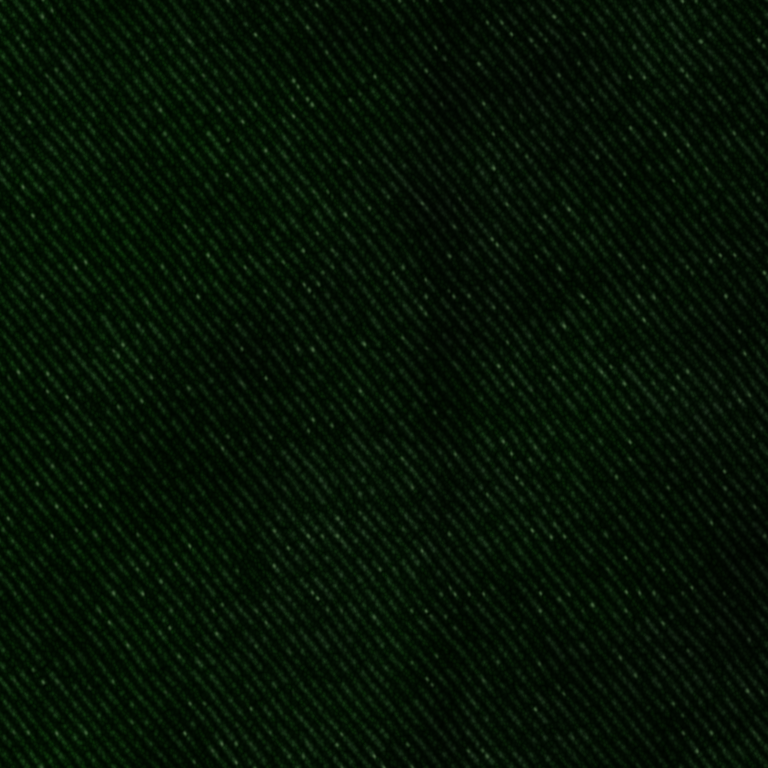
This texture is drawn by a WebGL 1 fragment shader. Its source:

```glsl
precision highp float;
uniform vec2 u_resolution;

const vec2 RIBS = vec2(54.0, 44.0);      // twill ribs across and down
const float STITCHES_PER_RIB = 3.0;      // threads in one twill repeat
const float RIB_WAVER = 0.4;             // sideways drift, in threads
const float STITCH_JITTER = 0.5;         // uneven start of each rib
const float BEAD_DEPTH = 0.38;           // dip between stitches
const float GRAIN = 0.75;                // fuzz of the fibres
const float FLECK_SHARE = 0.06;          // part of the stitches that catch light
const float STREAK_SHARE = 0.06;         // part of the rows with more flecks
const float BAND_X = 0.575;              // centre of the dark vertical fold
const float BAND_WIDTH = 0.04;
const float BAND_DEPTH = 0.22;
const vec3 GAP_COLOR = vec3(0.0, 0.026, 0.0);
const vec3 GREEN_THREAD = vec3(0.032, 0.150, 0.024);
const vec3 GREY_THREAD = vec3(0.082, 0.142, 0.082);
const vec3 FLECK_COLOR = vec3(0.27, 0.38, 0.24);
const float TAU = 6.2831853;

float hash(vec2 p) {
  vec3 q = fract(vec3(p.xyx) * 0.1031);
  q += dot(q, q.yzx + 33.33);
  return fract((q.x + q.y) * q.z);
}

// Distance to the nearest scattered point
float cellular(vec2 p) {
  vec2 cell = floor(p);
  float nearest = 2.0;
  for (int j = -1; j <= 1; j++) {
    for (int i = -1; i <= 1; i++) {
      vec2 c = cell + vec2(float(i), float(j));
      vec2 point = c + vec2(hash(c + 7.0), hash(c + 91.0));
      nearest = min(nearest, distance(p, point));
    }
  }
  return nearest;
}

// Layered sines, about -1 to 1
float waves(vec2 p) {
  float sum = 0.0;
  float amplitude = 0.5;
  for (int i = 0; i < 4; i++) {
    sum += amplitude * sin(p.x + 1.3 * sin(p.y)) * cos(p.y * 0.8 + 0.7);
    p = mat2(1.5, 1.1, -1.1, 1.5) * p + 2.4;
    amplitude *= 0.6;
  }
  return sum;
}

void main() {
  vec2 uv = gl_FragCoord.xy / u_resolution;
  vec2 thread = uv * RIBS * STITCHES_PER_RIB;
  thread += RIB_WAVER * vec2(waves(uv * 23.0), waves(uv * 19.0 + 5.0));

  // Narrow diagonal ribs, falling to the right
  float phase = (thread.x + thread.y) / STITCHES_PER_RIB;
  float rib = floor(phase + 0.5);
  float ridge = 0.5 + 0.5 * cos(TAU * phase);
  float crest = ridge * ridge;

  // Yarn strength flows from stitch to stitch along each rib
  float along = 0.5 * (thread.x - thread.y + STITCHES_PER_RIB * rib);
  float shifted = along + STITCH_JITTER * hash(vec2(rib + 400.0, 5.0));
  float stitch = floor(shifted);
  float blend = smoothstep(0.0, 1.0, shifted - stitch);
  vec2 id = vec2(rib, stitch) + 200.0;
  float strength = mix(hash(id), hash(id + vec2(0.0, 1.0)), blend);
  float bead = 0.5 + 0.5 * cos(TAU * shifted);

  // Broad light and dark areas
  float fold = (uv.x - BAND_X) / BAND_WIDTH;
  float light = mix(1.24, 0.88, uv.x) + 0.3 * waves(uv * 6.0 + 1.0);
  light += 0.22 * waves(uv * 21.0 + 3.0);
  light = max(0.3, light - BAND_DEPTH * exp(-fold * fold));

  // Fuzz, strongest on the ribs
  float grain = GRAIN * (0.47 - cellular(thread * vec2(1.3, 1.4) + 40.0));
  float yarn = (0.28 + 0.95 * strength) * (1.0 - BEAD_DEPTH * (1.0 - bead));
  float level = mix(ridge, crest, 0.4) * yarn + grain * (0.3 + 0.7 * ridge);
  level = max(0.0, (level + 0.07) * light);

  // Thread tint shifts from green at the left to grey at the right
  float grey = 0.16 + 0.4 * uv.x + 0.3 * waves(uv * 9.0 + 8.0);
  grey += 0.9 * crest * (strength - 0.5);
  vec3 threadColor = mix(GREEN_THREAD, GREY_THREAD, clamp(grey, 0.0, 1.0));
  vec3 color = mix(GAP_COLOR * light, threadColor, level);

  // Small bright flecks, denser on a few rows
  float tip = floor(along + 0.5);
  float row = STITCHES_PER_RIB * rib - tip;
  vec2 tipId = vec2(rib, tip) + 263.0;
  float streak = step(1.0 - STREAK_SHARE, hash(vec2(row + 300.0, 17.0)));
  float share = FLECK_SHARE * (1.0 + 2.5 * streak);
  float caught = step(1.0 - share, hash(tipId));
  float spot = crest * crest * (0.5 + 0.5 * cos(TAU * along));
  float shine = caught * spot * (0.2 + 0.8 * hash(tipId + 54.0));
  color = mix(color, FLECK_COLOR, shine * clamp(light, 0.0, 1.0));

  gl_FragColor = vec4(color, 1.0);
}
```
